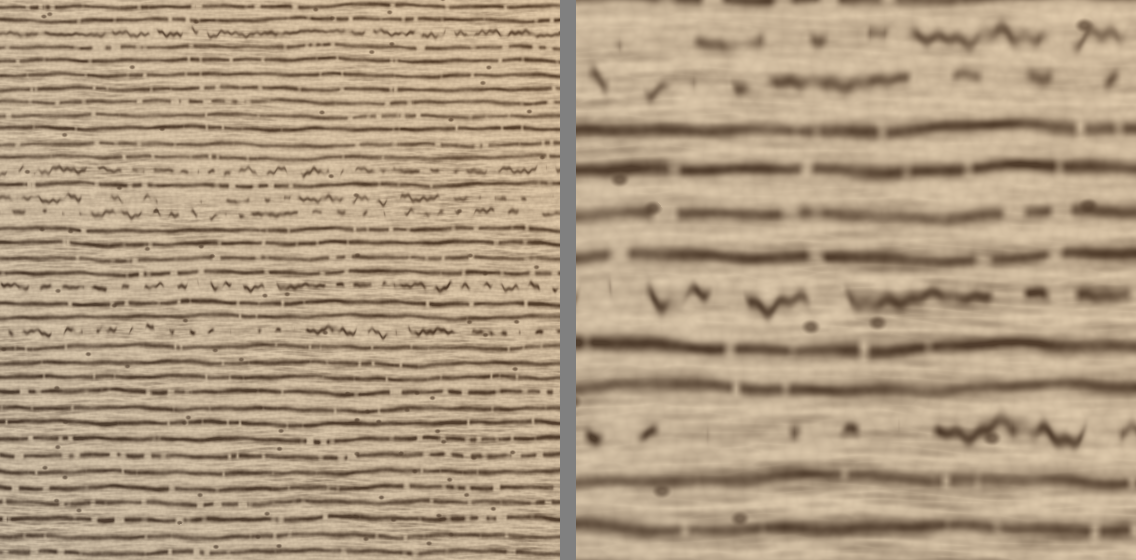
Left: the whole. Right: its middle third, enlarged.
Write a WebGL 1 fragment shader that draws this texture.

```glsl
precision highp float;
// Weathered tan surface ruled with wavy, broken dark brown lines.

uniform vec2 u_resolution;

const vec3 PAPER = vec3(0.855, 0.775, 0.660);
const vec3 INK = vec3(0.315, 0.240, 0.175);
const vec3 WARM_TINT = vec3(0.020, 0.004, -0.012);

const float ROWS_TOP = 42.0;       // row density at the top edge
const float ROWS_SPREAD = 4.0;     // rows widen toward the bottom
const float LINE_SIGMA = 0.115;    // line softness, in rows
const float HALO_SIGMA = 0.30;     // faint stain around a line, in rows
const float HALO_STRENGTH = 0.13;
const float RAGGED_SHARE = 0.17;   // share of squiggly, broken rows
const float RAGGED_HEIGHT = 0.20;  // squiggle height, in rows
const float GAP_DENSITY = 34.0;
const float STREAK_STRENGTH = 0.26;
const float GRAIN_STRENGTH = 0.10;
const float GRAIN_DENSITY = 120.0;
const float SPECK_DENSITY = 24.0;

float hash(float n) {
  n = fract(n * 0.1031);
  n *= n + 33.33;
  return fract(n * (n + n));
}

vec3 hash3(vec2 p) {
  vec3 q = fract(p.xyx * vec3(0.1031, 0.1030, 0.0973));
  q += dot(q, q.yxz + 33.33);
  return fract((q.xxy + q.yzz) * q.zyx);
}

// Cellular noise: distance to the nearest point, and that point's random id.
vec2 cellular(vec2 p) {
  vec2 cell = floor(p);
  vec2 nearest = vec2(8.0, 0.0);
  for (int j = -1; j <= 1; j++) {
    for (int i = -1; i <= 1; i++) {
      vec2 c = cell + vec2(float(i), float(j));
      vec3 r = hash3(c + 57.0);
      float d = length(c + r.xy - p);
      if (d < nearest.x) nearest = vec2(d, r.z);
    }
  }
  return nearest;
}

// Layered sines, roughly -1 to 1.
float waves(float x, float phase) {
  return 0.5 * sin(x + phase) + 0.3 * sin(2.3 * x + 1.7 * phase)
       + 0.2 * sin(5.1 * x - 2.9 * phase);
}

float bell(float d, float sigma) {
  return exp(-0.5 * d * d / (sigma * sigma));
}

// Darkness of one ruled line at x, for a height v measured in rows.
float ruledLine(float x, float v, float row, float depth) {
  float phase = 6.2832 * hash(row + 11.0);
  float ragged = step(hash(row + 83.0), RAGGED_SHARE);

  // Neighbouring rows share the slow drift; each has its own small waver.
  float center = row + 0.5 + 0.16 * (hash(row + 29.0) - 0.5);
  center += 0.13 * waves(7.0 * x, 0.35 * row) + 0.11 * waves(23.0 * x, phase);
  center += ragged * RAGGED_HEIGHT * waves(95.0 * x, phase)
          * (1.0 + 0.7 * sin(13.0 * x + phase));

  // Gaps cluster where the line is weak.
  float weakness = 0.5 + 0.5 * waves(9.0 * x, 2.0 * phase);
  float gapSize = 0.34 * weakness * hash(row + 47.0) + 0.05 + 0.24 * ragged;
  float gapDistance = cellular(vec2(x * GAP_DENSITY, row * 7.37)).x;
  float present = smoothstep(gapSize - 0.10, gapSize + 0.12, gapDistance);

  float pressure = mix(0.70, 0.96, hash(row + 61.0)) * mix(0.88, 1.04, depth);
  pressure *= 0.88 + 0.22 * waves(31.0 * x, 3.0 * phase);
  float sigma = LINE_SIGMA * (1.0 + 0.22 * waves(43.0 * x, phase + 2.0));
  float d = v - center;
  return pressure * present * bell(d, sigma)
       + HALO_STRENGTH * bell(d, HALO_SIGMA);
}

void main() {
  vec2 uv = gl_FragCoord.xy / u_resolution;
  float depth = 1.0 - uv.y;
  float v = depth * (ROWS_TOP - ROWS_SPREAD * depth);

  // Ruled lines from this row and its neighbours.
  float ink = 0.0;
  for (int k = -1; k <= 1; k++) {
    ink = max(ink, ruledLine(uv.x, v, floor(v) + float(k), depth));
  }

  // Long faint fibres, heavier in smudged patches.
  vec2 bent = uv + vec2(0.0, 0.004 * waves(8.0 * uv.x, 3.0 * uv.y));
  float fibre = smoothstep(0.60, 0.05, cellular(bent * vec2(11.0, 125.0)).x);
  fibre += 0.6 * smoothstep(0.55, 0.05, cellular(bent * vec2(34.0, 170.0)).x);
  float smudge = smoothstep(0.65, 0.0, cellular(uv * vec2(4.0, 9.0) + 3.7).x);
  float stain = STREAK_STRENGTH * fibre * (0.25 + 0.55 * smudge + 0.25 * depth);

  // Scattered dark specks.
  vec2 speck = cellular(uv * vec2(SPECK_DENSITY, SPECK_DENSITY * 1.3));
  float spot = 0.65 * step(0.90, speck.y) * smoothstep(0.16, 0.04, speck.x);

  float grain = GRAIN_STRENGTH * (cellular(uv * GRAIN_DENSITY).x - 0.48);
  float tone = 1.0 - (1.0 - ink) * (1.0 - stain) * (1.0 - spot);
  tone += grain + 0.035 * (depth - 0.4);

  vec3 color = mix(PAPER, INK, clamp(tone, -0.08, 1.0));
  color += WARM_TINT * (uv.x + uv.y - 1.0);
  gl_FragColor = vec4(color, 1.0);
}
```
